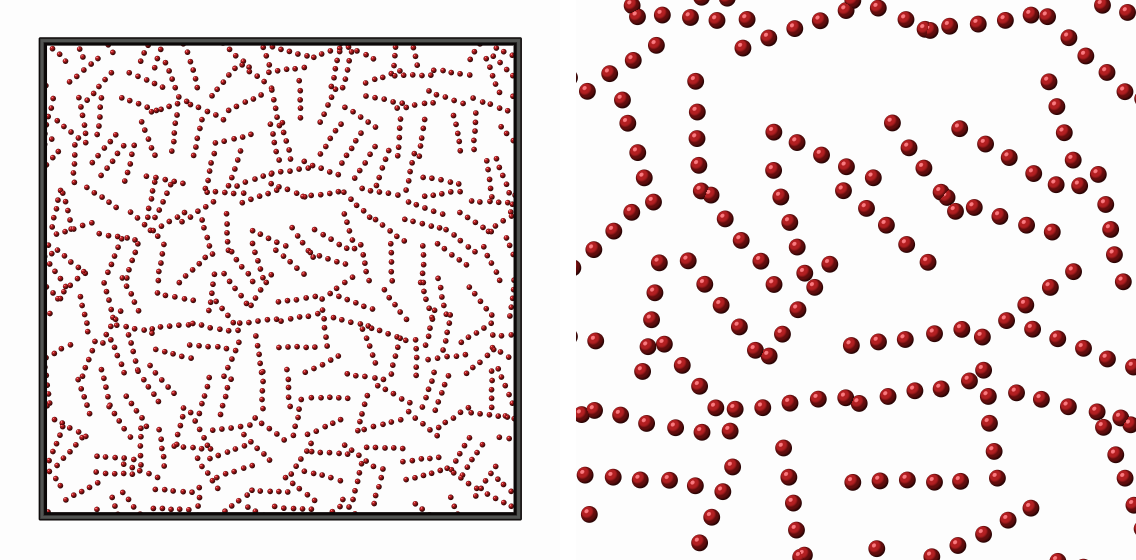
Left, the full canvas; right, a detail of the centre.
A WebGL 2 fragment shader for this pattern:

```glsl
#version 300 es
precision highp float;

uniform vec2 u_resolution;
out vec4 outColor;

const vec3 PAPER = vec3(0.994);
const vec3 FRAME_BLACK = vec3(0.045, 0.03, 0.03);
const vec3 FRAME_GRAY = vec3(0.32, 0.33, 0.32);
const vec3 RIM = vec3(0.17, 0.02, 0.02);
const vec3 MAROON = vec3(0.38, 0.05, 0.05);
const vec3 CRIMSON = vec3(0.70, 0.12, 0.13);
const vec3 GLINT = vec3(0.98, 0.48, 0.50);

const vec2 FRAME_CENTER = vec2(0.0005, 0.002);
const float FRAME_OUTER = 0.4315;
const float FRAME_INNER = 0.4165;
const float CELL = 0.0556;
const float BEAD_RADIUS = 0.0050;
const float BEAD_SPACING = 0.0163;

vec2 hash2(vec2 p) {
    vec3 q = fract(p.xyx * vec3(0.1031, 0.1030, 0.0973));
    q += dot(q, q.yzx + 33.33);
    return fract((q.xx + q.yz) * q.zy);
}

float gradientDot(vec2 corner, vec2 offset) {
    return dot(hash2(corner + 71.0) * 2.0 - 1.0, offset);
}

float gradientNoise(vec2 p) {
    vec2 i = floor(p), f = p - i;
    vec2 u = f * f * f * (f * (f * 6.0 - 15.0) + 10.0);
    vec2 e = vec2(1.0, 0.0);
    return mix(mix(gradientDot(i, f), gradientDot(i + e, f - e), u.x),
               mix(gradientDot(i + e.yx, f - e.yx), gradientDot(i + 1.0, f - 1.0), u.x), u.y);
}

// Jittered middle of the chain in a cell, in cell units
vec2 chainCenter(vec2 cell) {
    return cell + 0.5 + 0.72 * (hash2(cell) - 0.5);
}

// Direction that turns a chain away from its closest neighbours
vec2 chainDirection(vec2 cell, vec2 center) {
    vec2 crowding = vec2(0.0);
    for (int j = -1; j <= 1; j++) {
        for (int i = -1; i <= 1; i++) {
            if (i == 0 && j == 0) continue;
            vec2 d = chainCenter(cell + vec2(i, j)) - center;
            float d2 = dot(d, d) + 0.01;
            crowding += vec2(d.x * d.x - d.y * d.y, 2.0 * d.x * d.y) / (d2 * d2 * d2 * d2);
        }
    }
    float angle = 0.5 * atan(-crowding.y, -crowding.x);
    angle += 0.7 * gradientNoise(center * 1.7);
    return vec2(cos(angle), sin(angle));
}

// Offset from p to the nearest bead of one chain
vec2 chainOffset(vec2 p, vec2 cell) {
    vec2 center = chainCenter(cell);
    vec2 dir = chainDirection(cell, center);
    vec2 d = p - center * CELL;
    float bead = clamp(round(dot(d, dir) / BEAD_SPACING), -2.0, 2.0);
    vec2 wobble = 0.0022 * (hash2(cell * 5.0 + bead + 17.0) - 0.5);
    return d - dir * bead * BEAD_SPACING - wobble;
}

vec2 nearestBead(vec2 p) {
    vec2 home = floor(p / CELL);
    vec2 nearest = vec2(1.0);
    for (int j = -1; j <= 1; j++) {
        for (int i = -1; i <= 1; i++) {
            vec2 d = chainOffset(p, home + vec2(i, j));
            if (dot(d, d) < dot(nearest, nearest)) nearest = d;
        }
    }
    return nearest;
}

// Glossy ball lit from the upper left
vec3 shadeBead(vec2 offset) {
    vec2 n = offset / BEAD_RADIUS;
    float height = sqrt(max(1.0 - dot(n, n), 0.0));
    float light = dot(vec3(n, height), normalize(vec3(-0.35, 0.4, 0.85)));
    vec3 color = mix(RIM, MAROON, smoothstep(-0.1, 0.5, light));
    color = mix(color, CRIMSON, smoothstep(0.55, 0.85, light));
    return mix(color, GLINT, smoothstep(0.94, 0.99, light));
}

// Dark moulding with a soft gray ridge; t runs from outer to inner edge
vec3 shadeFrame(float t) {
    float ridge = 1.0 - smoothstep(0.1, 0.32, abs(t - 0.4));
    return mix(FRAME_BLACK, FRAME_GRAY, ridge);
}

float coverage(float signedDistance, float pixel) {
    return clamp(0.5 - signedDistance / pixel, 0.0, 1.0);
}

void main() {
    float pixel = 1.0 / min(u_resolution.x, u_resolution.y);
    vec2 p = (gl_FragCoord.xy - 0.5 * u_resolution) * pixel - FRAME_CENTER;
    vec2 a = abs(p);
    float reach = max(a.x, a.y);
    vec3 color = PAPER;

    // Bead chains inside the frame
    if (reach < FRAME_INNER + pixel) {
        vec2 bead = nearestBead(p + 20.0 * CELL);
        color = mix(color, shadeBead(bead), coverage(length(bead) - BEAD_RADIUS, pixel));
    }

    // Square frame with slightly rounded outer corners
    float corner = 0.003;
    float outer = length(max(a - FRAME_OUTER + corner, 0.0)) - corner;
    float band = coverage(outer, pixel) * coverage(FRAME_INNER - reach, pixel);
    float t = (FRAME_OUTER - reach) / (FRAME_OUTER - FRAME_INNER);
    color = mix(color, shadeFrame(t), band);

    outColor = vec4(color, 1.0);
}
```
